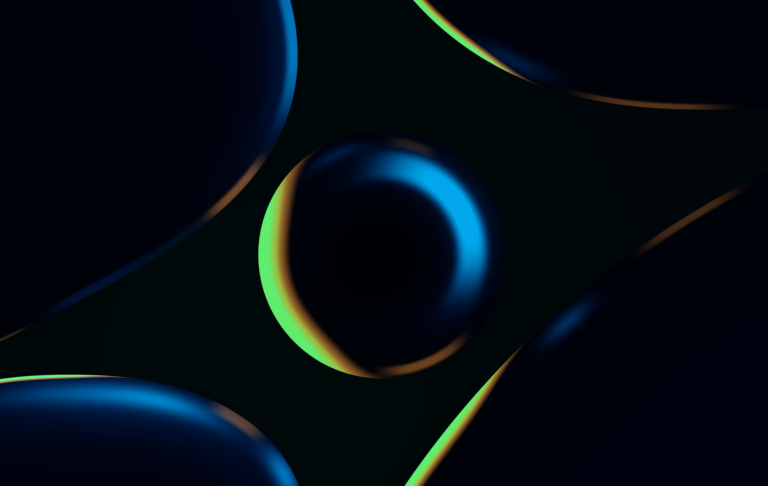
Write a WebGL 2 fragment shader that draws this background.

```glsl
#version 300 es
precision highp float;
// Dark glassy droplets lit by blue highlights and lime-to-amber rims.
uniform vec2 u_resolution;
out vec4 outColor;

// Palette
const vec3 BACKDROP = vec3(0.0, 0.025, 0.036);
const vec3 BACKDROP_TINT = vec3(0.002, 0.032, 0.038);
const vec3 BODY = vec3(0.0, 0.007, 0.035);
const vec3 BODY_BLUE = vec3(0.0, 0.012, 0.058);
const vec3 BLUE = vec3(0.0, 0.65, 0.89);
const vec3 AMBER = vec3(0.52, 0.31, 0.10);
const vec3 LIME = vec3(0.64, 0.72, 0.22);
const vec3 GREEN = vec3(0.38, 0.92, 0.40);

// Layout, in canvas heights
const vec2 VIEW_CENTER = vec2(0.792, 0.5);
const vec2 ORB_CENTER = vec2(0.788, 0.476);
const float ORB_RADIUS = 0.2547;
const vec2 SLOPE_CENTER = vec2(2.438, -1.095);
const float SLOPE_RADIUS = 1.942;

// Approximate depth below the edge of a rotated superellipse
float blobDepth(vec2 p, vec2 center, vec2 radii, float power, float angle) {
    float c = cos(angle), s = sin(angle);
    vec2 q = abs(mat2(c, -s, s, c) * (p - center)) / radii + 1e-5;
    float k = pow(pow(q.x, power) + pow(q.y, power), 1.0 / power);
    vec2 slope = pow(q / k, vec2(power - 1.0)) / radii;
    return (1.0 - k) / length(slope);
}

float lobe(vec2 p, vec2 anchor, float size) {
    float t = length(p - anchor) / size;
    return exp(-t * t * t * t);
}

// Soft band that follows an edge at a given depth, fading away from its anchor
float band(vec2 p, float depth, vec2 anchor, float size, float inset, float width) {
    float t = (depth - inset) / width;
    return lobe(p, anchor, size) * exp(-t * t * t * t);
}

// Wide halo with a gentler profile than the band
float halo(vec2 p, float depth, vec2 anchor, float size, float inset, float width) {
    vec2 t = vec2(length(p - anchor) / size, (depth - inset) / width);
    return exp(-dot(t, t));
}

vec3 cool(float light) {
    return BLUE * vec3(0.0, pow(light, 1.3), light);
}

// Rim that runs from green at the edge through lime and amber to dark
vec3 warmRim(vec2 p, float depth, vec2 anchor, float size, float width) {
    float heat = lobe(p, anchor, size) - depth / width;
    vec3 color = AMBER * smoothstep(0.0, 0.32, heat);
    color = mix(color, LIME, smoothstep(0.25, 0.52, heat));
    return mix(color, GREEN, smoothstep(0.45, 0.72, heat));
}

vec3 cover(vec3 under, vec3 over, float depth) {
    float edge = 0.9 / u_resolution.y;
    return mix(under, over, smoothstep(-edge, edge, depth));
}

void main() {
    vec2 p = (gl_FragCoord.xy - 0.5 * u_resolution) / u_resolution.y + VIEW_CENTER;
    vec3 color = mix(BACKDROP, BACKDROP_TINT, halo(p, 0.0, vec2(0.55, 0.25), 0.5, 0.0, 1.0));

    // Upper left droplet
    float d = blobDepth(p, vec2(-0.136, 0.928), vec2(0.705, 0.625), 3.0, 0.49);
    float light = 0.55 * band(p, d, vec2(0.608, 0.95), 0.19, 0.007, 0.017)
        + 0.20 * halo(p, d, vec2(0.59, 0.90), 0.24, 0.01, 0.055)
        + 0.17 * band(p, d, vec2(0.206, 0.396), 0.11, 0.009, 0.011);
    vec3 body = mix(BODY, BODY_BLUE, halo(p, 0.0, vec2(0.5, 0.95), 0.4, 0.0, 1.0)) + cool(light);
    body += AMBER * 0.85 * band(p, d, vec2(0.495, 0.604), 0.078, 0.008, 0.010);
    body += AMBER * 0.4 * band(p, d, vec2(0.0, 0.297), 0.06, 0.002, 0.004);
    body += BACKDROP * 2.0 * band(p, d, vec2(0.375, 0.49), 0.10, 0.006, 0.012);
    color = cover(color, body, d);

    // Upper right droplet
    d = blobDepth(p, vec2(1.474, 1.722), vec2(0.825, 0.948), 2.5, 0.0);
    body = BODY + cool(0.23 * halo(p, d, vec2(1.062, 0.872), 0.085, 0.025, 0.019));
    body += warmRim(p, d, vec2(0.887, 0.98), 0.22, 0.024);
    body += AMBER * 0.62 * band(p, d, vec2(1.34, 0.781), 0.14, 0.005, 0.007);
    color = cover(color, body, d);

    // Lower right droplet
    d = SLOPE_RADIUS - length(p - SLOPE_CENTER);
    light = 0.36 * halo(p, d, vec2(1.169, 0.336), 0.062, 0.029, 0.019);
    body = mix(BODY, BODY_BLUE, smoothstep(0.0, 0.3, d)) + cool(light);
    body += warmRim(p, d, vec2(0.856, 0.02), 0.29, 0.036);
    body += AMBER * 0.5 * band(p, d, vec2(1.423, 0.546), 0.11, 0.007, 0.009);
    color = cover(color, body, d);

    // Lower left droplet
    d = blobDepth(p, vec2(0.144, -0.132), vec2(0.495, 0.361), 2.3, 0.0);
    light = 0.50 * halo(p, d, vec2(0.35, 0.173), 0.13, 0.034, 0.024)
        + 0.40 * halo(p, d, vec2(0.17, 0.18), 0.19, 0.038, 0.026)
        + 0.17 * halo(p, d, vec2(0.25, 0.15), 0.30, 0.06, 0.07)
        + 0.72 * halo(p, d, vec2(0.59, 0.025), 0.065, 0.018, 0.026);
    body = BODY_BLUE + cool(light);
    body += warmRim(p, d, vec2(0.0, 0.221), 0.23, 0.011);
    body += AMBER * 0.7 * band(p, d, vec2(0.50, 0.15), 0.058, 0.010, 0.014);
    color = cover(color, body, d);

    // Central orb
    d = ORB_RADIUS - length(p - ORB_CENTER);
    light = 0.88 * band(p, d, vec2(0.938, 0.577), 0.173, 0.069, 0.032)
        + 0.22 * halo(p, d, vec2(0.945, 0.577), 0.19, 0.063, 0.060)
        + 0.22 * halo(p, d, vec2(0.691, 0.681), 0.065, 0.028, 0.014);
    body = BODY * 0.8 + cool(min(light, 1.0));
    body += warmRim(p, d, vec2(0.557, 0.402), 0.243, 0.070);
    body += AMBER * 0.8 * band(p, d, vec2(0.878, 0.252), 0.084, 0.014, 0.010);
    body += AMBER * 0.27 * band(p, d, vec2(0.85, 0.699), 0.045, 0.022, 0.010);
    color = cover(color, body, d);

    outColor = vec4(color, 1.0);
}
```
